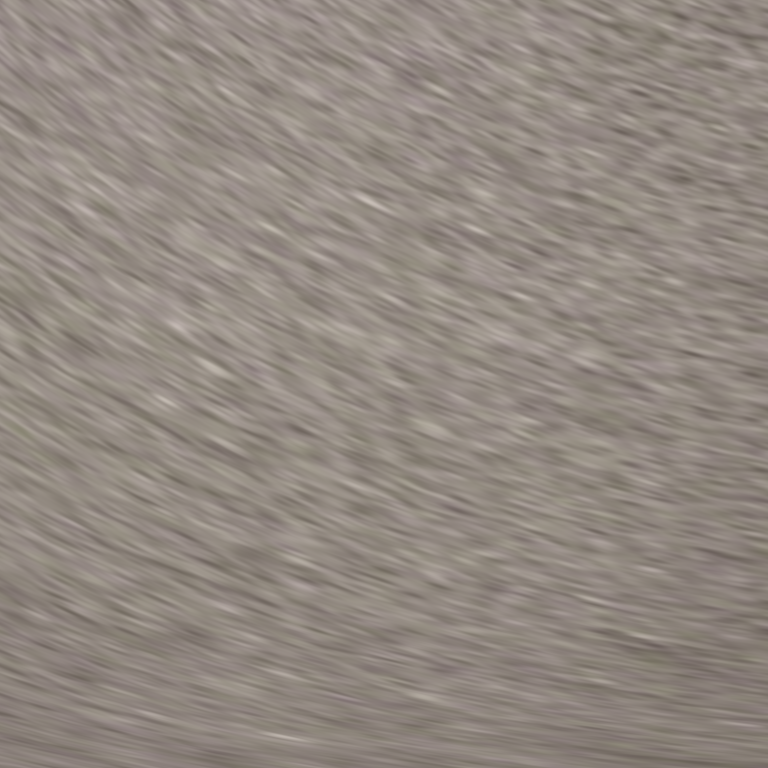
Write a WebGL 2 fragment shader that draws this texture.

```glsl
#version 300 es
precision highp float;
// Brushed warm-grey metal: fine curved hairline streaks that flatten toward the bottom.

uniform vec2 u_resolution;
out vec4 fragColor;

vec3 hash3(vec2 cell, float seed) {
  vec3 p = fract(vec3(cell.xyx + seed * 17.3) * vec3(0.1031, 0.1030, 0.0973));
  p += dot(p, p.yxz + 33.33);
  return fract((p.xxy + p.yzz) * p.zyx);
}

// Cellular noise from one soft spot per cell.
// x: sum of light and dark spots, y: rare strong spots.
vec2 streaks(vec2 p, float seed) {
  vec2 base = floor(p);
  vec2 total = vec2(0.0);
  for (int j = -1; j <= 1; j++) {
    for (int i = -1; i <= 1; i++) {
      vec2 cell = base + vec2(i, j);
      vec3 h = hash3(cell, seed);
      vec2 d = p - cell - h.xy;
      float spot = max(0.0, 1.0 - dot(d, d));
      total += spot * spot * vec2(h.z * 2.0 - 1.0, step(0.996, h.z));
    }
  }
  return total;
}

void main() {
  vec2 uv = gl_FragCoord.xy / u_resolution;

  // Brushing arcs around a far centre, compressed near the lower edge
  vec2 bent = vec2(uv.x, uv.y - 0.16 * exp(-8.0 * uv.y));
  vec2 fromCentre = bent - vec2(1.55, 2.9);
  float across = length(fromCentre);
  float along = 2.6 * atan(fromCentre.x, -fromCentre.y) + 4.0;
  across += 0.0006 * sin(along * 17.0 + across * 31.0);
  vec2 arc = vec2(along, across);

  // Streak layers, from short hairlines to long lines and faint bands
  float lower = exp(-8.0 * uv.y);
  float fine = streaks(arc * vec2(36.0, 215.0), 1.0).x;
  vec2 medium = streaks(arc * vec2(22.0, 150.0), 2.0);
  vec2 longLine = streaks(arc * vec2(7.0, 165.0), 3.0);
  float wide = streaks(arc * vec2(8.0, 60.0), 4.0).x;

  float tone = 0.066 * fine * (1.0 - 0.7 * lower);
  tone += 0.036 * medium.x + 0.032 * longLine.x * (1.0 - 0.4 * lower);
  tone += wide * mix(0.007, 0.045, lower);

  // Isolated bright nicks and long dark scratches
  tone += 0.08 * medium.y - 0.05 * longLine.y;

  // Broad sheen, brightest at the upper left
  vec2 fromSheen = uv - vec2(0.35, 0.8);
  tone += 0.025 - 0.085 * dot(fromSheen, fromSheen);

  // Faint drift between olive and mauve
  float tint = 0.009 * streaks(arc * vec2(30.0, 90.0), 6.0).x;
  tint += 0.003 * streaks(arc * vec2(8.0, 20.0), 7.0).x;
  tint += 0.004 * sin(uv.y * 6.0 + 1.9) * (1.0 - uv.x);

  vec3 colour = vec3(0.570, 0.534, 0.504) + tone;
  colour += tint * vec3(0.4, -0.5, 1.2);
  fragColor = vec4(clamp(colour, 0.0, 1.0), 1.0);
}
```
